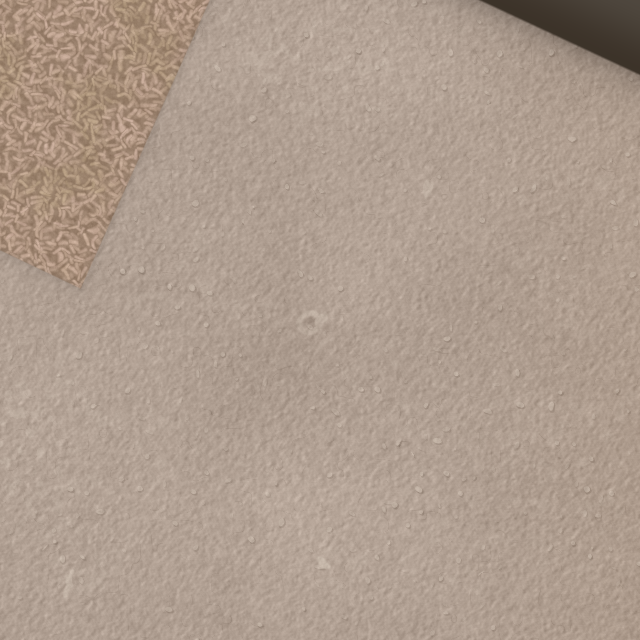
This texture is drawn by a WebGL 2 fragment shader. Its source:

```glsl
#version 300 es
precision highp float;
uniform vec2 u_resolution;
out vec4 outColor;

const vec3 STONE = vec3(0.691, 0.625, 0.574);
const vec3 FLAKE = vec3(0.80, 0.745, 0.69);
const vec3 PILE_DARK = vec3(0.55, 0.455, 0.375);
const vec3 PILE_PINK = vec3(0.755, 0.645, 0.575);
const vec3 PILE_OLIVE = vec3(0.69, 0.60, 0.48);
const vec3 PANEL_DARK = vec3(0.235, 0.198, 0.16);
const vec3 PANEL_LIGHT = vec3(0.31, 0.28, 0.245);

float hash(vec2 p) {
    return fract(sin(dot(p, vec2(127.1, 311.7))) * 43758.545);
}

vec2 hash2(vec2 p) {
    return vec2(hash(p), hash(p + 37.3));
}

float noise(vec2 p) {
    vec2 i = floor(p), f = fract(p);
    f = f * f * (3.0 - 2.0 * f);
    return mix(mix(hash(i), hash(i + vec2(1, 0)), f.x),
               mix(hash(i + vec2(0, 1)), hash(i + vec2(1, 1)), f.x), f.y);
}

float fbm(vec2 p) {
    float sum = 0.0, amp = 0.5;
    for (int i = 0; i < 4; i++) {
        sum += amp * noise(p);
        p = mat2(1.6, 1.2, -1.2, 1.6) * p + 5.7;
        amp *= 0.5;
    }
    return sum;
}

// Signed distance to the line a-b, positive on its left
float sideOf(vec2 p, vec2 a, vec2 b) {
    vec2 d = normalize(b - a), q = p - a;
    return d.x * q.y - d.y * q.x;
}

float blob(vec2 p, vec2 centre, vec2 size) {
    vec2 q = (p - centre) / size;
    return exp(-dot(q, q));
}

vec2 turn(vec2 p, float angle) {
    float c = cos(angle), s = sin(angle);
    return vec2(c * p.x + s * p.y, c * p.y - s * p.x);
}

// Irregular chip, tilted by angle
float chip(vec2 p, vec2 centre, vec2 size, float angle) {
    vec2 q = turn(p - centre, angle) / size;
    return 1.0 - smoothstep(0.55, 0.95, length(q) + 0.8 * (noise(p * 140.0) - 0.5));
}

// Scattered chips, one candidate per cell: x = pale body, y = dark rim
vec2 scatteredChips(vec2 p, float cells, float density) {
    vec2 sum = vec2(0.0);
    vec2 id = floor(p * cells);
    for (int k = 0; k < 9; k++) {
        vec2 cell = id + vec2(k % 3 - 1, k / 3 - 1);
        vec2 r = hash2(cell + 11.0);
        float present = step(hash(cell + 71.0), density) * (0.3 + 0.7 * r.y);
        vec2 size = mix(vec2(0.12, 0.09), vec2(0.32, 0.18), r) / cells;
        vec2 centre = (cell + r) / cells;
        float body = chip(p, centre, size, 6.28 * r.x);
        float rim = chip(p + vec2(-0.0015, 0.002), centre, size * 1.2, 6.28 * r.x) * (1.0 - body);
        sum += present * vec2(body, rim);
    }
    return min(sum, 1.0);
}

// Short twisted strands: x = height, y = tint of the top strand
vec2 strands(vec2 p, float cells) {
    vec2 q = p * cells, id = floor(q), top = vec2(0.0, 0.5);
    for (int k = 0; k < 9; k++) {
        vec2 cell = id + vec2(k % 3 - 1, k / 3 - 1);
        vec2 r = hash2(cell);
        vec2 d = turn(q - cell - r, 6.28 * hash(cell + 19.0));
        d.x -= clamp(d.x, -0.5, 0.5);
        float height = (1.0 - smoothstep(0.05, 0.42, length(d))) * (0.5 + 0.5 * r.x);
        if (height > top.x) top = vec2(height, r.y);
    }
    return top;
}

vec3 stoneFloor(vec2 p) {
    float west = blob(p, vec2(0.02, 0.3), vec2(0.1, 0.13)), north = blob(p, vec2(0.53, 0.92), vec2(0.16, 0.09));
    float tone = 0.5 * west + 0.6 * north + 0.5 * blob(p, vec2(0.5, 0.2), vec2(0.16, 0.12))
               + 0.35 * blob(p, vec2(0.62, 0.6), vec2(0.12, 0.1))
               - 0.6 * blob(p, vec2(0.42, 0.4), vec2(0.1, 0.08)) - 0.4 * blob(p, vec2(0.78, 0.55), vec2(0.14, 0.1));
    tone += 1.1 * (fbm(p * 9.0) - 0.47);
    // Fine grain lit from the upper left
    vec2 grain = turn(p, 0.9) * vec2(120.0, 160.0);
    float relief = fbm(grain) - fbm(grain + vec2(0.1, -0.55));
    float speck = noise(p * 230.0 + 3.0) + noise(turn(p, 0.6) * 150.0) - 1.0;
    vec3 color = STONE + 0.035 * tone + 0.135 * relief + 0.038 * speck;
    // Broken dark pit outlines
    float pit = 1.0 - smoothstep(0.0, 0.04, abs(noise(p * 62.0) - 0.5));
    color -= 0.035 * pit * smoothstep(0.55, 0.75, noise(p * 45.0 + 2.0));
    color -= vec3(0.012, 0.018, 0.025) * smoothstep(0.6, 1.1, p.x);
    // Pale crumbs clustered in worn patches
    float patches = smoothstep(0.4, 0.65, fbm(p * 7.0 + 4.0));
    float crumbs = smoothstep(0.52, 0.68, fbm(p * 65.0)) * min(west + 0.6 * north + 0.35 * patches, 1.0);
    vec2 chips = scatteredChips(p, 38.0, 0.1 + 0.28 * patches);
    float pale = 0.65 * chips.x + 0.6 * crumbs;
    color -= 0.07 * chips.y;
    // Larger inclusions
    pale += 0.95 * chip(p, vec2(0.504, 0.122), vec2(0.017, 0.01), -0.7);
    pale += 0.6 * chip(p, vec2(0.669, 0.707), vec2(0.009, 0.019), 0.0);
    pale += 0.7 * chip(p, vec2(0.108, 0.09), vec2(0.008, 0.03), -0.15);
    // Ring with a hollow and a bar beside it
    vec2 ring = turn(p - vec2(0.484, 0.496), 0.4) / vec2(0.02, 0.017);
    float hoop = 1.0 - smoothstep(0.12, 0.38, abs(length(ring) - 0.85));
    pale += 0.7 * max(hoop * (0.5 + 0.6 * noise(p * 90.0)), chip(p, vec2(0.505, 0.502), vec2(0.018, 0.009), 0.7));
    color -= 0.05 * (1.0 - smoothstep(0.3, 0.65, length(ring)));
    return mix(color, FLAKE + 0.12 * relief, 0.75 * min(pale, 1.0));
}

vec3 carpet(vec2 p) {
    vec2 pile = strands(p + 0.008 * vec2(noise(p * 60.0), noise(p * 60.0 + 7.0)), 92.0);
    float olive = smoothstep(0.45, 0.65, fbm(p * 14.0)) * 0.5 + 0.25 * pile.y;
    vec3 color = mix(PILE_DARK, mix(PILE_PINK, PILE_OLIVE, olive), 0.25 + 0.9 * pile.x);
    return color + 0.16 * (fbm(p * 180.0) - 0.47);
}

void main() {
    vec2 p = gl_FragCoord.xy / u_resolution;
    float aa = 1.0 / min(u_resolution.x, u_resolution.y);
    vec2 corner = vec2(0.126, 0.549);
    float rug = min(sideOf(p, corner, vec2(0.328, 1.0)), sideOf(p, vec2(0.0, 0.609), corner));
    float panel = sideOf(p, vec2(0.749, 1.0), vec2(1.0, 0.883));

    // Floor with contact shadows
    vec3 color = stoneFloor(p);
    color *= 1.0 - 0.09 * exp(-max(-rug, 0.0) / 0.008);
    color *= 1.0 - 0.22 * exp(-max(-panel, 0.0) / 0.022);

    // Carpet with a darker trimmed edge
    vec3 rugColor = carpet(p) * (1.0 - 0.08 * exp(-max(rug, 0.0) / 0.004));
    color = mix(color, rugColor, smoothstep(-aa, aa, rug));

    // Dark panel, lighter away from its lower edge
    vec3 panelColor = mix(PANEL_DARK, PANEL_LIGHT, smoothstep(0.0, 0.11, panel));
    color = mix(color, panelColor, smoothstep(-1.5 * aa, 1.5 * aa, panel));
    outColor = vec4(color, 1.0);
}
```
